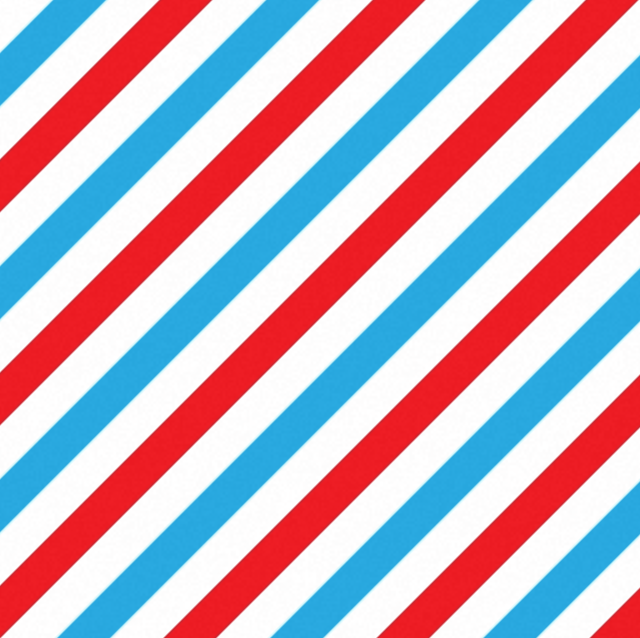
Reproduce this pattern procedurally as a WebGL 1 fragment shader.

```glsl
precision highp float;
// Diagonal blue and red stripes on white, rising to the right at 45 degrees.
// A folded diagonal coordinate gives the distance to each stripe's edge;
// soft rims and a faint grain give it a slightly worn printed look.

uniform vec2 u_resolution;

float hash(vec2 p) {
    vec3 q = fract(vec3(p.xyx) * 0.1031);
    q += dot(q, q.yzx + 33.33);
    return fract((q.x + q.y) * q.z);
}

float valueNoise(vec2 p) {
    vec2 cell = floor(p);
    vec2 f = fract(p);
    f = f * f * (3.0 - 2.0 * f);
    return mix(mix(hash(cell), hash(cell + vec2(1.0, 0.0)), f.x),
               mix(hash(cell + vec2(0.0, 1.0)), hash(cell + vec2(1.0, 1.0)), f.x), f.y);
}

// Signed distance, along the horizontal, to the nearest stripe of one colour.
float stripeDistance(float diagonal, float center) {
    float period = 0.333;
    float offset = mod(diagonal - center + 0.5 * period, period) - 0.5 * period;
    return abs(offset) - 0.0413;
}

void main() {
    // Canvas widths, measured from the upper left corner.
    vec2 uv = vec2(gl_FragCoord.x, u_resolution.y - gl_FragCoord.y) / u_resolution.x;

    // The white band past the main diagonal is slightly wider than the rest.
    float diagonal = uv.x + uv.y;
    diagonal -= 0.0043 * step(1.04, diagonal);

    float blueDist = stripeDistance(diagonal, 0.1243);
    float redDist = stripeDistance(diagonal, 0.2903);
    float soft = max(0.0025, 1.0 / u_resolution.x);

    // White ground with a pale cyan fringe around the blue stripes.
    vec3 color = vec3(0.996, 0.994, 0.994);
    float fringe = 1.0 - smoothstep(0.001, 0.007, blueDist);
    color = mix(color, vec3(0.78, 0.96, 0.98), 0.8 * fringe);

    // Blue stripes.
    color = mix(color, vec3(0.16, 0.66, 0.875), 1.0 - smoothstep(-soft, soft, blueDist));

    // Red stripes with darker rims.
    float rim = smoothstep(-0.007, -0.001, redDist);
    vec3 red = mix(vec3(0.93, 0.11, 0.14), vec3(0.76, 0.16, 0.20), 0.8 * rim);
    color = mix(color, red, 1.0 - smoothstep(-soft, soft, redDist));

    // Faint grain.
    color += 0.016 * (valueNoise(uv * 240.0) - 0.5);
    gl_FragColor = vec4(clamp(color, 0.0, 1.0), 1.0);
}
```
